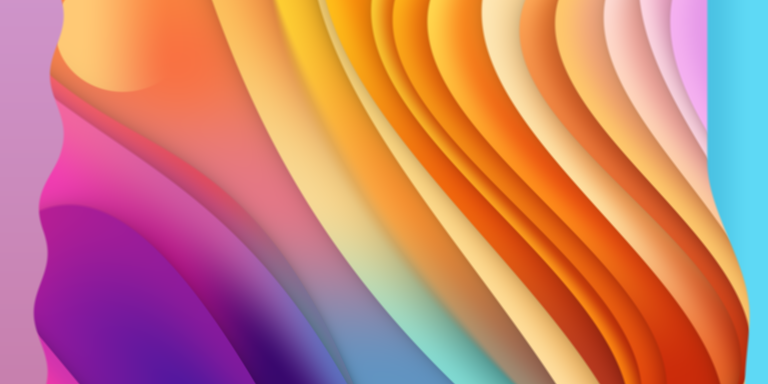
Reproduce this background procedurally as a WebGL 1 fragment shader.

```glsl
precision highp float;
// Flowing folded ribbons, warm on the right and violet on the left, between
// a mauve and a cyan backdrop. Each fold is a layer bounded by a cubic curve,
// shaded from a bright rim to a deeper body and casting a soft shadow.

uniform vec2 u_resolution;

// Cubic through four values spaced evenly over t = 0..1
float curve(vec4 k, float t) {
  float s = 3.0 * t;
  float a = s - 1.0, b = s - 2.0, c = s - 3.0;
  return (-k.x * a * b * c + k.w * s * a * b) / 6.0
       + (k.y * s * b * c - k.z * s * a * c) / 2.0;
}

// Three colour gradient
vec3 ramp(vec3 start, vec3 middle, vec3 end, float t) {
  return mix(mix(start, middle, smoothstep(0.0, 0.55, t)), end, smoothstep(0.5, 1.0, t));
}

// Paints a fold where d > 0, with a shadow on what lies below it
vec3 layer(vec3 below, float d, float soft, float width, vec3 rim, vec3 body) {
  vec3 shaded = below * (1.0 - 0.15 * exp(-max(-d, 0.0) / 0.014));
  vec3 fold = mix(rim, body, smoothstep(0.0, width, d));
  return mix(shaded, fold, smoothstep(-soft, soft, d));
}

// A ribbon running downward, its left edge given by a curve over y
vec3 ribbon(vec3 below, vec2 p, vec4 edge, float width, vec3 rim, vec3 body) {
  return layer(below, p.x - curve(edge, p.y), 0.0025, width, rim, body);
}

// Pink upper left surface with a cream swelling
vec3 upperBody(vec2 p) {
  vec3 col = ramp(vec3(0.98, 0.52, 0.25), vec3(0.90, 0.47, 0.53), vec3(0.38, 0.58, 0.76), p.y);
  float hot = exp(-dot((p - vec2(0.23, 0.16)) * vec2(12.0, 7.0), (p - vec2(0.23, 0.16)) * vec2(12.0, 7.0)));
  col = mix(col, vec3(0.98, 0.42, 0.24), 0.7 * hot);
  float swell = length((p - vec2(0.16, 0.08)) / vec2(0.088, 0.16));
  float cream = (1.0 - smoothstep(0.97, 1.02, swell)) * (1.0 - smoothstep(0.10, 0.225, p.x));
  return mix(col, vec3(1.0, 0.79, 0.46), cream);
}

// Red, magenta and violet folds at the lower left
vec3 coolFolds(vec3 col, vec2 p) {
  float t = (p.x - 0.065) / 0.39;
  float d = 0.5 * (p.y - curve(vec4(0.195, 0.365, 0.56, 0.977), t));
  vec3 rim = ramp(vec3(0.97, 0.38, 0.42), vec3(0.88, 0.30, 0.38), vec3(0.40, 0.48, 0.64), t);
  vec3 body = ramp(vec3(0.93, 0.35, 0.55), vec3(0.80, 0.30, 0.50), vec3(0.35, 0.55, 0.65), t);
  col = layer(col, d, 0.003, 0.04, rim, body);

  d = 0.5 * (p.y - curve(vec4(0.247, 0.43, 0.651, 1.01), t));
  rim = ramp(vec3(0.95, 0.40, 0.62), vec3(0.80, 0.34, 0.63), vec3(0.36, 0.43, 0.74), t);
  body = ramp(vec3(0.95, 0.24, 0.70), vec3(0.72, 0.08, 0.54), vec3(0.22, 0.03, 0.43), t * 1.3);
  col = layer(col, d, 0.003, 0.12, rim, body);

  t = (p.x - 0.048) / 0.285;
  d = 0.5 * (p.y - curve(vec4(0.552, 0.56, 0.724, 1.0), t));
  rim = mix(vec3(0.72, 0.12, 0.58), vec3(0.48, 0.10, 0.62), t);
  body = mix(vec3(0.60, 0.10, 0.62), vec3(0.30, 0.09, 0.62), t * 1.5);
  col = layer(col, d, 0.003, 0.17, rim, body);

  d = 0.5 * (p.y - 0.86 - 2.4 * (p.x - 0.045));
  return layer(col, d, 0.003, 0.06, vec3(0.82, 0.20, 0.68), vec3(0.93, 0.22, 0.66));
}

// Cream, orange, red and pink ribbons, painted from left to right
vec3 warmRibbons(vec3 col, vec2 p) {
  float y = p.y;
  vec3 cream = vec3(1.0, 0.87, 0.62), yellow = vec3(1.0, 0.81, 0.20);
  vec3 orange = vec3(0.98, 0.48, 0.05), red = vec3(0.80, 0.17, 0.04);
  vec3 lilac = vec3(0.96, 0.69, 0.94);

  col = ribbon(col, p, vec4(0.276, 0.346, 0.447, 0.592), 0.09,
    ramp(vec3(0.99, 0.75, 0.36), vec3(0.97, 0.85, 0.58), vec3(0.50, 0.85, 0.82), y),
    ramp(vec3(0.97, 0.57, 0.27), vec3(0.96, 0.80, 0.50), vec3(0.34, 0.64, 0.62), y));
  float softness = mix(0.006, 0.022, sin(3.14159 * y));
  col = layer(col, p.x - curve(vec4(0.358, 0.423, 0.527, 0.671), y), softness, 0.06,
    ramp(yellow, vec3(0.98, 0.66, 0.27), vec3(0.62, 0.55, 0.46), y),
    ramp(vec3(1.0, 0.73, 0.16), vec3(0.98, 0.57, 0.19), vec3(0.62, 0.42, 0.34), y));
  col = ribbon(col, p, vec4(0.414, 0.490, 0.605, 0.724), 0.06,
    mix(vec3(1.0, 0.84, 0.45), cream, y), vec3(0.97, 0.74, 0.42));
  col = ribbon(col, p, vec4(0.424, 0.512, 0.651, 0.781), 0.05,
    ramp(vec3(1.0, 0.74, 0.10), vec3(0.95, 0.40, 0.05), vec3(0.72, 0.22, 0.12), y),
    ramp(vec3(1.0, 0.55, 0.04), vec3(0.92, 0.30, 0.04), vec3(0.66, 0.16, 0.08), y));
  col = ribbon(col, p, vec4(0.484, 0.551, 0.703, 0.814), 0.028,
    mix(yellow, vec3(1.0, 0.48, 0.05), y), mix(orange, red, y));
  col = ribbon(col, p, vec4(0.514, 0.577, 0.736, 0.835), 0.045,
    mix(vec3(1.0, 0.70, 0.10), vec3(0.90, 0.28, 0.05), y), mix(orange, red, y));
  col = ribbon(col, p, vec4(0.560, 0.620, 0.776, 0.868), 0.055,
    ramp(vec3(1.0, 0.84, 0.30), vec3(1.0, 0.54, 0.10), red, y),
    ramp(vec3(1.0, 0.54, 0.12), vec3(0.94, 0.32, 0.06), red, y));
  col = ribbon(col, p, vec4(0.628, 0.690, 0.833, 0.938), 0.055,
    ramp(vec3(1.0, 0.91, 0.71), cream, vec3(0.93, 0.40, 0.16), y),
    ramp(vec3(1.0, 0.85, 0.60), vec3(0.96, 0.62, 0.34), red, y));
  col = ribbon(col, p, vec4(0.684, 0.737, 0.896, 0.961), 0.045,
    mix(vec3(1.0, 0.66, 0.34), red, y), mix(vec3(0.94, 0.49, 0.20), vec3(0.66, 0.12, 0.06), y));
  col = ribbon(col, p, vec4(0.727, 0.785, 0.928, 0.968), 0.055,
    vec3(1.0, 0.78, 0.42), mix(vec3(0.98, 0.68, 0.52), vec3(0.90, 0.52, 0.18), y));
  col = ribbon(col, p, vec4(0.788, 0.844, 0.964, 0.99), 0.05,
    mix(vec3(1.0, 0.86, 0.83), vec3(1.0, 0.75, 0.45), y), vec3(0.96, 0.66, 0.62));
  col = ribbon(col, p, vec4(0.833, 0.898, 0.996, 1.04), 0.04,
    vec3(1.0, 0.84, 0.89), vec3(0.95, 0.66, 0.79));
  return ribbon(col, p, vec4(0.875, 0.918, 1.03, 1.1), 0.045, lilac, vec3(0.90, 0.60, 0.91));
}

void main() {
  // Canvas coordinates from 0 to 1, measured down from the top
  vec2 p = gl_FragCoord.xy / u_resolution;
  p.y = 1.0 - p.y;

  vec3 mauve = mix(vec3(0.81, 0.58, 0.79), vec3(0.78, 0.50, 0.68), p.y);
  vec3 cyan = mix(vec3(0.29, 0.76, 0.89), vec3(0.37, 0.85, 0.96), smoothstep(0.92, 0.98, p.x));
  vec3 backdrop = mix(mauve, cyan, step(0.5, p.x));

  // Wavy left outline and swelling right outline
  float left = mix(0.074, 0.053, smoothstep(0.4, 0.6, p.y)) + 0.009 * cos(20.3 * (p.y - 0.35));
  float right = 0.921 + 0.055 * smoothstep(0.42, 0.82, p.y) - 0.006 * smoothstep(0.82, 1.0, p.y);
  float inside = smoothstep(-0.0025, 0.0025, min(p.x - left, right - p.x));

  vec3 col = warmRibbons(coolFolds(upperBody(p), p), p);
  gl_FragColor = vec4(mix(backdrop, col, inside), 1.0);
}
```
